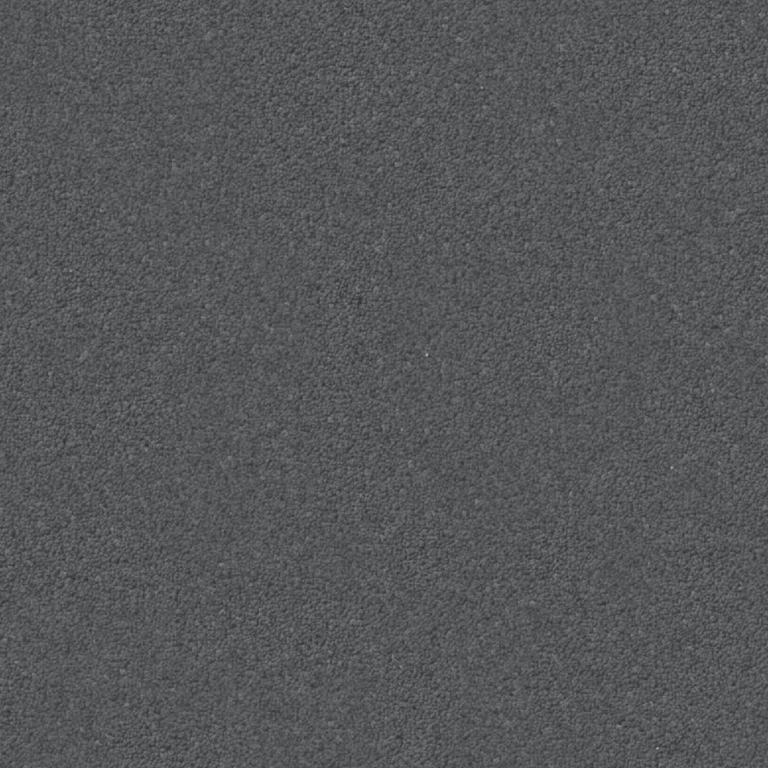
A Shadertoy shader for this texture:

```glsl
// Fine grey asphalt: small Voronoi stones, lit from the upper left as relief,
// with uneven stone tones, dark gaps, fine grit, soft patches of stronger and
// weaker relief, and a few scattered pale chips.

#define STONES 205.0                  // stones across the canvas
#define GRIT 390.0                    // fine grit cells across the canvas
#define PATCHES 11.0                  // relief patches across the canvas
#define CHIPS 6.0                     // chip cells across the canvas
#define CHIP_SHARE 0.35               // share of chip cells that hold a chip
#define CHIP_RADIUS 0.0042            // in canvas units
#define CONTRAST 1.06
#define RELIEF 0.95
#define LIGHT_DIR vec2(-0.62, 0.78)
#define DARK vec3(0.262, 0.272, 0.280)
#define PALE vec3(0.408, 0.409, 0.410)

// Integer hash: three values in 0..1 for each cell and seed.
vec3 hash(vec2 cell, int seed) {
    uvec3 v = uvec3(ivec3(ivec2(cell), seed)) * 1664525u + 1013904223u;
    v.x += v.y * v.z; v.y += v.z * v.x; v.z += v.x * v.y;
    v ^= v >> 16u;
    v.x += v.y * v.z; v.y += v.z * v.x; v.z += v.x * v.y;
    return vec3(v >> 8u) / 16777216.0;
}

float valueNoise(vec2 p, int seed) {
    vec2 cell = floor(p), f = fract(p);
    f = f * f * (3.0 - 2.0 * f);
    float low = mix(hash(cell, seed).x, hash(cell + vec2(1, 0), seed).x, f.x);
    float high = mix(hash(cell + vec2(0, 1), seed).x, hash(cell + vec2(1, 1), seed).x, f.x);
    return mix(low, high, f.y);
}

// Distance to the nearest stone centre, and that stone's random tone.
vec2 stone(vec2 p) {
    vec2 cell = floor(p), nearest = vec2(9.0, 0.0);
    for (int y = -1; y <= 1; y++)
    for (int x = -1; x <= 1; x++) {
        vec2 neighbour = cell + vec2(x, y);
        vec3 rnd = hash(neighbour, 1);
        float d = length(neighbour + rnd.xy - p);
        if (d < nearest.x) nearest = vec2(d, rnd.z);
    }
    return nearest;
}

// Brightness of the road surface: 0 is DARK, 1 is PALE.
float surfaceTone(vec2 uv) {
    vec2 p = uv * STONES;
    p += 0.7 * vec2(valueNoise(p * 0.7, 2), valueNoise(p * 0.7, 3));
    vec2 towardLight = 0.18 * LIGHT_DIR;
    vec2 lit = stone(p + towardLight);
    vec2 shaded = stone(p - towardLight);

    float relief = RELIEF * (lit.x - shaded.x);
    float gaps = 0.4 * (0.47 - 0.5 * (lit.x + shaded.x));
    float stoneTone = 0.34 * (lit.y - 0.5) + 0.4 * smoothstep(0.96, 1.0, lit.y);
    float grit = 0.8 * (valueNoise(uv * GRIT, 4) - 0.5);
    float patchiness = mix(0.65, 1.35, valueNoise(uv * PATCHES, 5));
    return 0.47 + CONTRAST * (patchiness * (relief + gaps) + stoneTone + grit);
}

// Soft pale chips, one at most in each large cell.
float chips(vec2 uv) {
    vec2 cell = floor(uv * CHIPS);
    vec3 rnd = hash(cell, 6);
    vec2 centre = (cell + 0.1 + 0.8 * rnd.xy) / CHIPS;
    float present = step(rnd.z, CHIP_SHARE);
    float strength = mix(1.0, 2.4, rnd.z / CHIP_SHARE);
    float falloff = 1.0 - smoothstep(0.0, CHIP_RADIUS, length(uv - centre));
    return present * strength * falloff * falloff;
}

void mainImage(out vec4 fragColor, in vec2 fragCoord) {
    // Four samples per pixel smooth the stone edges.
    float tone = 0.0;
    for (int i = 0; i < 4; i++) {
        vec2 offset = vec2(i & 1, i >> 1) * 0.5 - 0.25;
        tone += 0.25 * surfaceTone((fragCoord + offset) / iResolution.y);
    }
    tone += chips(fragCoord / iResolution.y);
    fragColor = vec4(clamp(mix(DARK, PALE, tone), 0.0, 1.0), 1.0);
}
```
